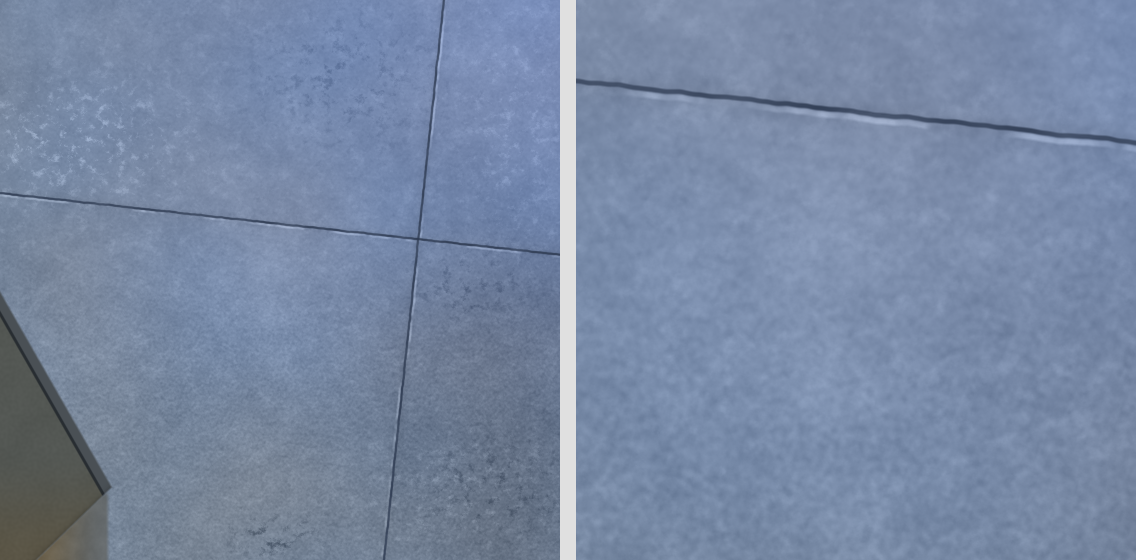
Left, the full canvas; right, a detail of the centre.
A WebGL 2 fragment shader for this texture:

```glsl
#version 300 es
precision highp float;
// Blue-grey concrete floor slabs with thin, slightly skewed joints, and the
// corner of a dark panel at the lower left. Slabs come from a repeated skewed
// grid; stains, scuffs and grain are layers of gradient noise.
uniform vec2 u_resolution;
out vec4 fragColor;

vec2 hash2(vec2 p) {
  vec3 q = fract(p.xyx * vec3(0.1031, 0.1030, 0.0973));
  q += dot(q, q.yzx + 33.33);
  return fract((q.xx + q.yz) * q.zy);
}

float cornerSlope(vec2 cell, vec2 offset) {
  float angle = 6.2832 * hash2(cell).x;
  return dot(vec2(cos(angle), sin(angle)), offset);
}

// Gradient noise, roughly -0.7 to 0.7
float noise(vec2 p) {
  vec2 i = floor(p), f = fract(p), e = vec2(1, 0);
  vec2 u = f * f * f * (f * (f * 6.0 - 15.0) + 10.0);
  float low = mix(cornerSlope(i, f), cornerSlope(i + e, f - e), u.x);
  float high = mix(cornerSlope(i + e.yx, f - e.yx), cornerSlope(i + 1.0, f - 1.0), u.x);
  return mix(low, high, u.y);
}

float fbm(vec2 p) {
  float sum = 0.0, weight = 0.6;
  for (int i = 0; i < 5; i++) {
    sum += weight * noise(p);
    p = mat2(1.6, 1.2, -1.2, 1.6) * p + 17.3;
    weight *= 0.6;
  }
  return sum;
}

// Soft round patch where wear gathers
float patchAt(vec2 p, vec2 center, vec2 size) {
  vec2 d = (p - center) / size;
  return exp(-dot(d, d));
}

vec3 concrete(vec2 uv, vec2 slab) {
  vec3 lower = mix(vec3(0.485, 0.54, 0.605), vec3(0.43, 0.485, 0.565), uv.x);
  vec3 upper = mix(vec3(0.455, 0.52, 0.62), vec3(0.475, 0.555, 0.73), uv.x);
  vec3 color = mix(lower, upper, smoothstep(0.0, 1.0, uv.y));
  color += vec3(0.025, 0.03, 0.045) * patchAt(uv, vec2(0.45, 0.48), vec2(0.35, 0.2));
  color -= 0.05 * patchAt(uv, vec2(0.9, 0.3), vec2(0.18, 0.3));
  color += 0.014 * (hash2(slab + 7.0).x - 0.5);

  // Clouded stains, with a faint warm drift
  float cloud = fbm(uv * 5.0 + slab * 9.0);
  float mottle = fbm(uv * 24.0 + slab * 5.0 + 40.0);
  color += 0.055 * cloud + 0.05 * mottle;
  color += vec3(0.02, 0.0, -0.025) * noise(uv * 4.0 + 70.0);

  // Pale scuffs, dense at the upper left and sparse elsewhere
  float scuffed = patchAt(uv, vec2(0.12, 0.75), vec2(0.18, 0.1));
  scuffed += 0.4 * patchAt(uv, vec2(0.92, 0.75), vec2(0.08, 0.2));
  scuffed += 0.5 * patchAt(uv, vec2(0.82, 0.13), vec2(0.15, 0.1));
  float flakes = fbm(uv * vec2(58.0, 66.0) + 11.0) + 0.35 * mottle;
  color += 0.13 * (0.2 + scuffed) * smoothstep(0.02, 0.5, flakes);

  // Dark smudges, broken into fine specks
  float smudged = 0.6 * patchAt(uv, vec2(0.62, 0.86), vec2(0.14, 0.1));
  smudged += 0.7 * patchAt(uv, vec2(0.84, 0.49), vec2(0.1, 0.06));
  smudged += 1.3 * patchAt(uv, vec2(0.49, 0.04), vec2(0.07, 0.04));
  smudged += 0.8 * patchAt(uv, vec2(0.88, 0.13), vec2(0.14, 0.08));
  float specks = fbm(uv * 52.0 + 90.0) + 0.5 * mottle;
  color -= 0.13 * (0.18 + smudged) * smoothstep(0.0, 0.5, specks);

  // Sandy grain lit from one side, rougher toward the bottom
  float rough = mix(1.0, 0.45, smoothstep(0.3, 0.7, uv.y));
  vec2 turned = mat2(0.8, 0.6, -0.6, 0.8) * uv;
  float relief = fbm(turned * 95.0) - fbm(turned * 95.0 + vec2(0.25, -0.3));
  float grain = noise(turned * 150.0 + 9.0) + 0.8 * noise(uv * 230.0 + 5.0);
  return color + rough * (0.04 * grain + 0.045 * relief);
}

// One joint: thin dark core of uneven depth with a ragged pale lip
vec3 addJoint(vec3 color, float d, float along, float lipSide, float px) {
  d += 0.0013 * noise(vec2(along * 38.0, 3.0)) + 0.0008 * noise(vec2(along * 110.0, 6.0));
  float wear = noise(vec2(along * 18.0, 8.4)) + 0.6 * noise(vec2(along * 75.0, 2.4));
  float lip = 1.0 - smoothstep(0.0005, 0.0022 + px, abs(d - lipSide * 0.0036));
  color += 0.15 * lip * smoothstep(-0.35, 0.4, wear);
  color += 0.05 * exp(-abs(d) * 70.0) * fbm(vec2(along, d) * 60.0);
  color *= 1.0 - 0.08 * exp(-abs(d) * 160.0);
  float core = 1.0 - smoothstep(0.0006, 0.0016 + px, abs(d));
  float depth = 0.78 + 0.25 * noise(vec2(along * 30.0, 5.4));
  return mix(color, vec3(0.18, 0.23, 0.32), clamp(depth, 0.0, 1.0) * core);
}

void main() {
  vec2 uv = gl_FragCoord.xy / u_resolution;
  float px = 1.0 / min(u_resolution.x, u_resolution.y);

  // Skewed slab grid, one crossing in view
  vec2 fromCross = uv - vec2(0.747, 0.573);
  vec2 grid = fromCross + vec2(-0.107, 0.11) * fromCross.yx;
  vec2 slab = floor(grid / 0.95);
  vec2 toJoint = (fract(grid / 0.95 + 0.5) - 0.5) * 0.95;
  vec3 color = concrete(uv, slab);
  color = addJoint(color, toJoint.y, uv.x, -1.0, px);
  color = addJoint(color, toJoint.x, uv.y + 4.0, uv.y > 0.35 ? 1.0 : -1.0, px);

  // Panel corner: a slanted long side and a short lower side
  float side = dot(uv - vec2(0.0, 0.479), vec2(0.868, 0.496));
  float base = dot(uv - vec2(0.189, 0.12), vec2(0.695, -0.719));
  float panelEdge = max(side, base);

  // Warm floor strip beneath the panel
  vec3 warm = mix(vec3(0.42, 0.38, 0.30), vec3(0.39, 0.41, 0.42), smoothstep(0.07, 0.19, uv.x));
  warm += 0.06 * fbm(uv * 24.0);
  float beneath = smoothstep(-0.003, 0.003, base) * (1.0 - smoothstep(0.188, 0.197, uv.x));
  color = mix(color, warm, beneath * (1.0 - smoothstep(0.11, 0.13, uv.y)));

  // Panel face, grey rim and the groove between them
  vec3 face = mix(vec3(0.35, 0.33, 0.27), vec3(0.325, 0.34, 0.325), smoothstep(0.0, 0.2, uv.y));
  face += 0.02 * fbm(uv * 14.0) + 0.015 * noise(uv * 150.0);
  face = mix(face, vec3(0.29, 0.315, 0.335), smoothstep(-px, px, side + 0.0193));
  float groove = 1.0 - smoothstep(0.001, 0.0025 + px, abs(side + 0.0193));
  face = mix(face, vec3(0.13, 0.15, 0.17), 0.85 * groove);
  face *= 1.0 - 0.2 * exp(-abs(base) * 250.0);
  color = mix(color, face, 1.0 - smoothstep(-1.5 * px, 1.5 * px, panelEdge));

  fragColor = vec4(clamp(color, 0.0, 1.0), 1.0);
}
```
